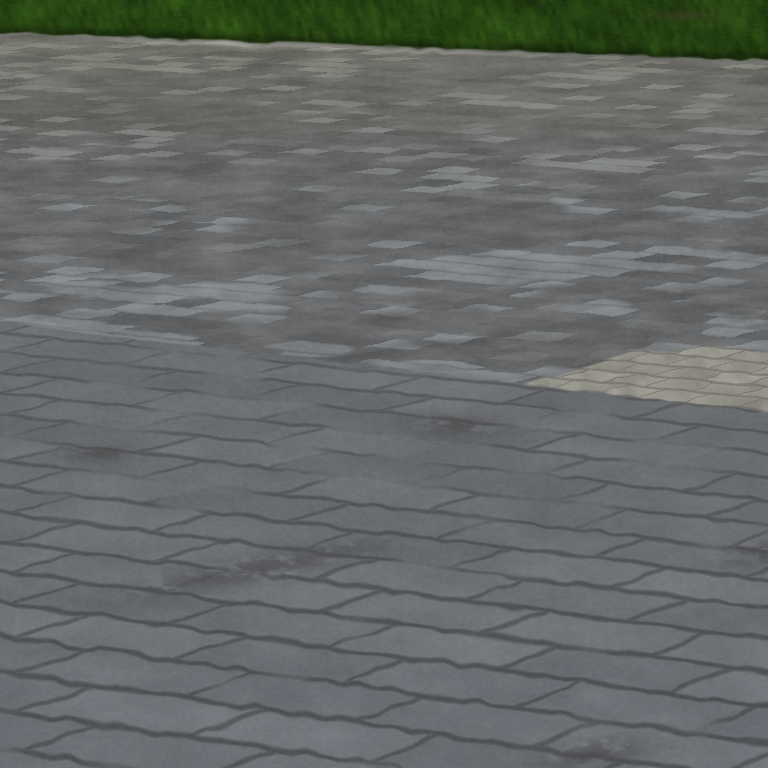
Give the GLSL for this texture, as a WebGL 1 fragment shader.

```glsl
precision highp float;
// Paved ground seen at a low angle: large grey slabs in front, finer mottled
// bricks behind, a cream corner at the right and a strip of grass on top.
// A perspective map gives brick coordinates; hash noise adds wear and colour.
uniform vec2 u_resolution;

float hash(vec2 p) {
  return fract(sin(dot(p, vec2(127.1, 311.7))) * 43758.5453);
}

float noise(vec2 p) {
  vec2 i = floor(p), f = fract(p);
  f = f * f * (3.0 - 2.0 * f);
  return mix(mix(hash(i), hash(i + vec2(1.0, 0.0)), f.x),
             mix(hash(i + vec2(0.0, 1.0)), hash(i + vec2(1.0, 1.0)), f.x), f.y);
}

float fbm(vec2 p) {
  float sum = 0.0, amp = 0.5;
  for (int i = 0; i < 4; i++) {
    sum += amp * noise(p);
    p = p * 2.03 + 7.1;
    amp *= 0.5;
  }
  return sum / 0.9375;
}

// Soft ellipse whose long axis rises by slope
float blob(vec2 p, vec2 center, vec2 size, float slope) {
  vec2 d = p - center;
  d.y -= slope * d.x;
  d /= size;
  return exp(-dot(d, d));
}

// Canvas to ground: x counts slabs along a course, y counts courses
vec2 ground(vec2 p) {
  float depth = 1.0 / (1.65 - p.y);
  float x = p.x - 0.5;
  return vec2(5.0 * (x - 4.3) * depth + 0.15, (51.0 + 4.6 * x) * depth + 0.05);
}

// Running bond: cell index in xy, distance to the nearest joints in zw
vec4 bond(vec2 g) {
  g.x += 0.5 * mod(floor(g.y) + 1.0, 2.0);
  vec2 f = fract(g);
  return vec4(floor(g), min(f, 1.0 - f));
}

vec3 nearSlabs(vec2 p) {
  vec2 wobble = vec2(noise(p * 45.0), noise(p * 45.0 + 31.0)) - 0.5;
  vec4 b = bond(ground(p) + wobble * vec2(0.06, 0.16));
  float wear = fbm(p * vec2(14.0, 32.0));
  float front = 1.0 - smoothstep(0.1, 0.58, p.y);
  vec3 col = mix(vec3(0.415, 0.425, 0.435), vec3(0.425, 0.445, 0.465), front);
  col += 0.035 * (hash(b.xy) - 0.5) + 0.07 * (wear - 0.5);

  // Joints, broken and widened by wear
  float rowJoint = 1.0 - smoothstep(0.02, 0.07 + 0.11 * wear, b.w);
  float endJoint = 1.0 - smoothstep(0.008, 0.025 + 0.04 * wear, b.z);
  float joint = max(rowJoint, endJoint * 0.85);
  joint *= smoothstep(0.2, 0.65, noise(p * vec2(13.0, 38.0) + 4.0) + 0.3 * front);
  col = mix(col, vec3(0.285, 0.285, 0.295), joint * (0.55 + 0.25 * front));

  // Crumbled dark stretches
  float scar = blob(p, vec2(0.34, 0.26), vec2(0.17, 0.018), 0.19)
    + blob(p, vec2(0.59, 0.446), vec2(0.06, 0.015), -0.05)
    + blob(p, vec2(0.78, 0.02), vec2(0.07, 0.02), 0.1)
    + blob(p, vec2(0.99, 0.28), vec2(0.06, 0.015), 0.1)
    + blob(p, vec2(0.13, 0.41), vec2(0.04, 0.01), 0.0);
  float crumble = smoothstep(0.4, 0.65, fbm(p * vec2(40.0, 95.0)) + 0.12);
  return mix(col, vec3(0.31, 0.305, 0.31), min(scar, 1.0) * crumble * 0.75);
}

vec3 farBricks(vec2 p, vec4 b) {
  float back = smoothstep(0.7, 0.95, p.y);
  float streak = fbm(p * vec2(18.0, 85.0));
  vec3 col = mix(vec3(0.395, 0.4, 0.405), vec3(0.425, 0.425, 0.40), back);
  col += 0.13 * (streak - 0.5) + 0.045 * (hash(b.xy + 9.0) - 0.5);

  // Pale bricks gather in bands
  float pale = 0.05 + 0.13 * back + 0.35 * smoothstep(0.52, 0.8, fbm(p * vec2(5.0, 22.0) + 3.0))
    + 0.85 * blob(p, vec2(0.23, 0.62), vec2(0.26, 0.021), -0.03)
    + 0.85 * blob(p, vec2(0.75, 0.657), vec2(0.25, 0.024), 0.04)
    + 0.7 * blob(p, vec2(0.05, 0.80), vec2(0.12, 0.012), 0.0)
    + 0.5 * blob(p, vec2(0.82, 0.785), vec2(0.15, 0.02), 0.0)
    + 0.7 * blob(p, vec2(0.13, 0.571), vec2(0.18, 0.010), -0.10)
    + 1.2 * blob(p, vec2(0.41, 0.545), vec2(0.06, 0.010), -0.04)
    + 1.2 * blob(p, vec2(0.57, 0.521), vec2(0.06, 0.011), -0.08);
  float light = 1.0 - smoothstep(pale - 0.14, pale + 0.10, hash(b.xy));
  light *= 0.55 + 0.45 * smoothstep(0.0, 0.2, b.w);
  light *= 0.5 + 0.8 * streak;
  col = mix(col, mix(vec3(0.545, 0.56, 0.57), vec3(0.54, 0.54, 0.51), back), light * 0.85);
  float shade = blob(p, vec2(0.16, 0.85), vec2(0.26, 0.03), 0.0);
  return col - 0.05 * shade * smoothstep(0.35, 0.65, streak);
}

vec3 grass(vec2 p) {
  float tufts = fbm(p * vec2(22.0, 30.0));
  float blades = noise(vec2(p.x * 170.0 + p.y * 40.0, p.y * 65.0));
  vec3 col = mix(vec3(0.10, 0.19, 0.055), vec3(0.20, 0.34, 0.085), tufts);
  col *= 0.85 + 0.3 * blades;
  float bare = blob(p, vec2(0.89, 0.98), vec2(0.035, 0.006), 0.0);
  return mix(col, vec3(0.25, 0.24, 0.15), bare * 0.7);
}

void main() {
  vec2 p = gl_FragCoord.xy / u_resolution;
  float ragged = noise(p * vec2(55.0, 90.0)) - 0.5;
  vec4 fine = bond(ground(p) * vec2(3.0, 1.6) + ragged * vec2(0.25, 0.2));
  vec3 col = farBricks(p, fine);

  // Cream corner with a stepped left edge
  float step01 = hash(fine.xy) - 0.5;
  float creamTop = min(0.5 + 0.3 * (p.x - 0.68), 0.546) + 0.008 * step01;
  float cream = 1.0 - smoothstep(-0.002, 0.002, p.y - creamTop);
  float gap = max(1.0 - smoothstep(0.03, 0.16, fine.w), 1.0 - smoothstep(0.01, 0.05, fine.z));
  vec3 creamCol = vec3(0.575, 0.57, 0.53) + 0.05 * step01 + 0.08 * ragged;
  col = mix(col, mix(creamCol, vec3(0.42, 0.41, 0.38), gap * 0.6),
            cream * smoothstep(0.675, 0.69, p.x));

  // Large slabs below the diagonal seam
  float seam = p.y - (0.58 - 0.117 * p.x) + 0.004 * ragged;
  col = mix(nearSlabs(p), col, smoothstep(-0.002, 0.002, seam));

  // Grass, its shaded foot and the pale kerb line
  float lawn = p.y - (0.958 - 0.036 * p.x) + 0.005 * ragged;
  float kerb = exp(-pow((lawn + 0.005) / 0.003, 2.0));
  col += 0.10 * kerb * smoothstep(0.3, 0.6, noise(vec2(p.x * 9.0, 2.0)));
  vec3 lawnCol = grass(p) * mix(0.65, 1.0, smoothstep(0.0, 0.015, lawn));
  col = mix(col, lawnCol, smoothstep(-0.002, 0.002, lawn));

  // Fine grain
  col += 0.025 * (noise(p * vec2(230.0, 310.0)) - 0.5);
  gl_FragColor = vec4(col, 1.0);
}
```
